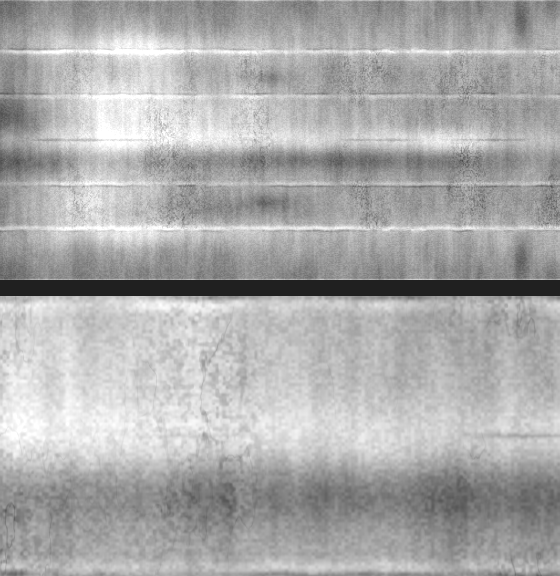
Top, the full canvas; bottom, a detail of the centre.
Write a Shadertoy shader that draws this texture.

```glsl
// Worn grey sheet metal: six horizontal panels with raised seams, soft sheen, drips and pits.

const float BASE_TONE = 0.640;
const float SHEEN_GAIN = 1.12;
const float SEAM_STEP = 0.1595;    // panel height, counted outward from the middle
const float SEAM_WIDTH = 0.0085;
const float GROOVE_WIDTH = 0.0040;
const float COLUMN_STEP = 0.175;   // spacing of the worn columns
const float COLUMN_START = 0.305;
const float STREAK_DEPTH = 0.17;
const float MOTTLE_DEPTH = 0.15;
const float GRAIN_DEPTH = 0.14;
const float PIT_DEPTH = 0.15;
const float CRACK_DEPTH = 0.11;
const float TAU = 6.2831853;

float hash(vec2 p) {
    return fract(sin(dot(p, vec2(127.1, 311.7))) * 43758.5453);
}

float noise(vec2 p) {
    vec2 cell = floor(p), f = fract(p);
    f = f * f * (3.0 - 2.0 * f);
    return mix(mix(hash(cell), hash(cell + vec2(1, 0)), f.x),
               mix(hash(cell + vec2(0, 1)), hash(cell + vec2(1, 1)), f.x), f.y);
}

float fbm(vec2 p) {
    float sum = 0.0, amp = 0.5;
    for (int i = 0; i < 5; i++) {
        sum += amp * noise(p);
        p = p * 2.03 + 17.3;
        amp *= 0.5;
    }
    return sum / 0.97;
}

// Soft elliptical spot
float glow(vec2 p, vec2 centre, vec2 radius) {
    vec2 q = (p - centre) / radius;
    return exp(-dot(q, q));
}

// Soft line of a given half width
float line(float dist, float halfWidth) {
    return exp(-dist * dist / (halfWidth * halfWidth));
}

// Broad light and shade; "fold" is mirrored about the middle seam
float sheen(vec2 uv, vec2 fold) {
    float light = 0.24 * glow(uv, vec2(0.21, 0.61), vec2(0.12, 0.24))
                + 0.16 * glow(uv, vec2(0.42, 0.57), vec2(0.17, 0.14))
                + 0.19 * glow(uv, vec2(0.17, 0.28), vec2(0.09, 0.11))
                + 0.17 * glow(fold, vec2(0.27, 0.330), vec2(0.21, 0.045))
                + 0.14 * glow(uv, vec2(0.50, 0.50), vec2(0.75, 0.045))
                + 0.17 * glow(uv, vec2(0.79, 0.49), vec2(0.08, 0.045))
                + 0.07 * glow(fold, vec2(0.75, 0.315), vec2(0.30, 0.040));
    float shade = 0.20 * glow(uv, vec2(0.56, 0.43), vec2(0.40, 0.042))
                + 0.17 * glow(uv, vec2(0.01, 0.58), vec2(0.08, 0.070))
                + 0.15 * glow(uv, vec2(0.03, 0.42), vec2(0.13, 0.050))
                + 0.13 * glow(fold, vec2(0.48, 0.22), vec2(0.045, 0.030))
                + 0.08 * glow(uv, vec2(0.40, 0.26), vec2(0.14, 0.050))
                + 0.09 * smoothstep(0.36, 0.50, fold.y)
                + 0.08 * smoothstep(0.11, 0.0, uv.x);
    return light - shade;
}

// Soft bright ridge with a broken dark groove on its outer side
float seams(vec2 uv, float rise) {
    float index = min(floor(rise / SEAM_STEP + 0.5), 2.0);
    float wobble = 0.004 * (noise(vec2(uv.x * 60.0, index)) - 0.5);
    float offset = rise - index * SEAM_STEP + wobble;
    float wear = fbm(vec2(uv.x * 30.0, uv.y * 20.0 + index * 7.0));
    float ridge = line(offset + 0.004, SEAM_WIDTH) * (0.05 + 0.065 * index) * (0.4 + 1.2 * wear);
    float groove = line(offset - 0.006, GROOVE_WIDTH) * 0.17 * smoothstep(0.25, 0.75, wear);
    float crease = line(offset, GROOVE_WIDTH) * 0.16
                 * smoothstep(0.35, 0.65, noise(vec2(uv.x * 9.0, 3.0)));
    float chips = line(offset - 0.002, SEAM_WIDTH) * glow(uv, vec2(0.72, uv.y), vec2(0.03, 1.0))
                * smoothstep(0.45, 0.75, noise(vec2(uv.x * 140.0, rise * 90.0)));
    float border = 0.20 * line(0.5 - rise, GROOVE_WIDTH) * (0.4 + wear);
    return border + (index < 0.5 ? -crease : ridge - groove + 0.25 * chips * (index - 1.0));
}

void mainImage(out vec4 fragColor, in vec2 fragCoord) {
    vec2 uv = fragCoord / iResolution.xy;
    float rise = abs(uv.y - 0.5);
    vec2 fold = vec2(uv.x, rise);

    // The outer panels share one mirrored surface
    float inner = 1.0 - smoothstep(0.310, 0.330, rise);
    vec2 p = vec2(uv.x * iResolution.x / iResolution.y, rise > 2.0 * SEAM_STEP ? 0.5 + rise : uv.y);

    // Fine surface: vertical drips, mottling and grain
    float streak = fbm(p * vec2(48.0, 7.0)) - 0.5;
    float mottle = fbm(p * vec2(10.0, 8.0) + 31.0) - 0.5;
    float grain = 0.7 * noise(p * 253.0) + 0.3 * noise(p * 131.0 + 9.0) - 0.5;

    // Wear gathers in regular columns, broken up by noise
    float column = 0.5 + 0.5 * cos(TAU * (uv.x - COLUMN_START) / COLUMN_STEP);
    float patchy = smoothstep(0.30, 0.75, fbm(p * vec2(9.0, 7.0) + 5.0));
    float wear = inner * patchy * (0.3 + 0.7 * column) * smoothstep(0.06, 0.16, uv.x);
    float pits = smoothstep(0.40, 0.85, 0.65 * noise(p * vec2(241.0, 197.0))
                                      + 0.35 * noise(p * vec2(90.0, 45.0)) + 0.05);
    float vein = abs(fbm(p * vec2(24.0, 9.0) + 53.0) - 0.5);
    float cracks = 1.0 - smoothstep(0.0, 0.028, vein);
    float stain = inner < 0.5 ? glow(fold, vec2(0.93, 0.42), vec2(0.014, 0.07)) : 0.0;

    float tone = BASE_TONE + SHEEN_GAIN * sheen(uv, fold) + seams(uv, rise);
    tone += STREAK_DEPTH * streak + MOTTLE_DEPTH * mottle + GRAIN_DEPTH * grain;
    tone -= wear * (PIT_DEPTH * pits + CRACK_DEPTH * cracks);
    tone -= 0.20 * stain * smoothstep(0.3, 0.6, mottle + 0.5);
    fragColor = vec4(vec3(clamp(tone, 0.0, 1.0)), 1.0);
}
```
